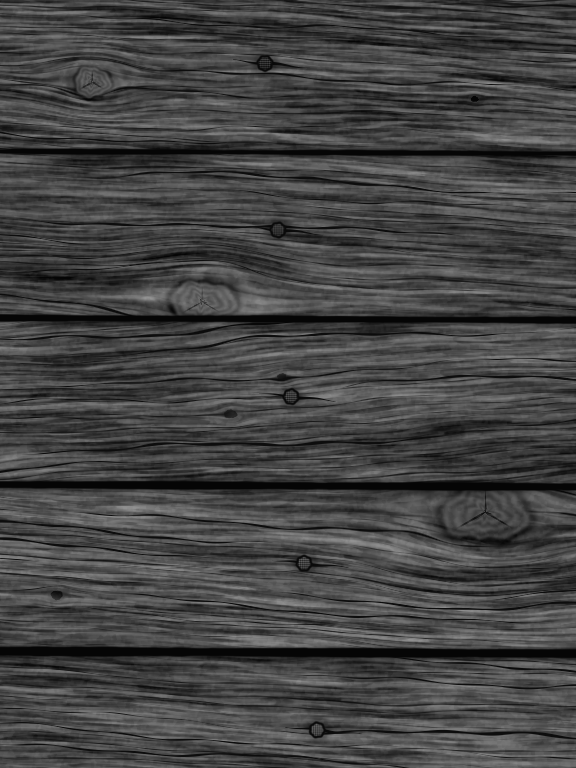
This texture is drawn by a Shadertoy shader. Its source:

```glsl
const float PITCH = 0.217;   // board height
const float FIRST = 0.152;   // lowest visible gap

// Knots: centre, radius, height ratio
const vec4 KNOTS[7] = vec4[7](
    vec4(.120, .893, .025, .85), vec4(.263, .607, .046, .62),
    vec4(.632, .333, .060, .66), vec4(.367, .509, .006, .90),
    vec4(.300, .461, .009, .65), vec4(.618, .871, .005, .80),
    vec4(.074, .225, .008, .80));

float hash(vec2 p) {
    return fract(sin(dot(p, vec2(127.1, 311.7))) * 43758.5);
}

// Smooth cellular noise: random cell tones blended by distance
float cellTone(vec2 p) {
    vec2 base = floor(p);
    float sum = 0.0, total = 0.0;
    for (int j = -1; j <= 1; j++)
    for (int i = -1; i <= 1; i++) {
        vec2 cell = base + vec2(i, j);
        vec2 d = cell + vec2(hash(cell), hash(cell + 41.3)) - p;
        float weight = exp(-8.0 * dot(d, d));
        sum += weight * hash(cell + 17.7);
        total += weight;
    }
    return sum / total;
}

float boardRow(vec2 p) {
    return (p.y - FIRST + 0.004 * p.x) / PITCH;
}

// Tapered cracks, scattered in lanes along the grain
float cracks(vec2 g, float lanes, float width, float px) {
    float lane = floor(g.y * lanes);
    float t = g.x * 1.7 + 9.0 * hash(vec2(lane, 3.0));
    float chance = hash(vec2(floor(t), lane));
    float middle = 0.5 + 0.2 * sin(g.x * 13.0 + lane * 5.0) + 0.06 * sin(g.x * 57.0 + lane);
    float d = abs(fract(g.y * lanes) - middle) / lanes;
    float w = width * (2.0 * chance - 0.7) * sqrt(sin(3.1416 * fract(t)));
    w *= 0.75 + 0.25 * sin(g.x * 90.0 + lane);
    return step(0.42, chance) * clamp((w - d) / px + 0.5, 0.0, 1.0) * clamp(2.0 * w / px, 0.0, 1.0);
}

void mainImage(out vec4 fragColor, in vec2 fragCoord) {
    vec2 p = fragCoord / iResolution.y;
    float px = 1.0 / iResolution.y;
    float row = boardRow(p), board = floor(row);

    // Grain coordinate: sloped, wavy, bent around knots
    float v = p.y - p.x * (board == 1.0 ? 0.05 : -0.045);
    v += 0.004 * sin(p.x * 8.0 + p.y * 19.0 + board * 3.0) + 0.0013 * sin(p.x * 29.0 + p.y * 70.0);
    float knotShade = 0.0, knotMask = 0.0;
    for (int i = 0; i < 7; i++) {
        vec4 k = KNOTS[i];
        if (floor(boardRow(k.xy)) != board) continue;
        vec2 d = p - k.xy;
        vec2 around = d / (k.z * vec2(2.3, 1.5));
        v -= 0.8 * d.y * exp(-dot(around, around));

        float angle = atan(d.y, d.x + 1e-5);
        float q = length(d / vec2(k.z, k.z * k.w));
        q += 0.07 * sin(angle * 3.0 + k.x * 40.0) + 0.04 * sin(angle * 8.0);
        float inside = 1.0 - smoothstep(0.85, 1.05, q);
        float big = step(0.02, k.z);
        float rings = 0.035 * sin(q * 24.0 + sin(angle * 5.0)) - 0.02;
        float split = 1.0 - smoothstep(0.0006, 0.0006 + 1.5 * px, abs(sin(angle * 1.5 + 0.8)) * q * k.z);
        rings -= 0.16 * split * (1.0 - smoothstep(0.4, 0.8, q));
        knotShade += inside * mix(-0.15, rings, big);
        knotShade -= big * 0.11 * exp(-pow((q - 1.0) * 10.0, 2.0));
        knotShade += big * 0.06 * exp(-pow((q - 1.5) * 3.0, 2.0)) * (0.5 + 0.5 * sin(angle * 4.0 + q * 9.0));
        knotMask = max(knotMask, inside * big);
    }
    vec2 grain = vec2(p.x, v + board * 7.3);

    // Weathered fibres
    float fibre = 0.19 * (cellTone(grain * vec2(5, 105)) - 0.5)
                + 0.20 * (cellTone(grain * vec2(11, 235)) - 0.5)
                + 0.13 * (cellTone(grain * vec2(45, 310)) - 0.5);
    float patches = cellTone(grain * vec2(3, 21)) - 0.5;
    float ringLine = 0.5 + 0.5 * sin(v * 560.0 + 3.0 * sin(v * 61.0 + board) + 2.0 * sin(p.x * 5.0 + v * 23.0));
    float shade = 0.315 + fibre * (1.0 - 0.5 * knotMask) + 0.13 * patches;
    shade -= 0.075 * pow(ringLine, 4.0) * (1.0 - knotMask);
    shade += 0.05 * (cellTone(p * 230.0) - 0.5) + knotShade;

    // Long splits and hairlines
    float split = max(cracks(grain, 46.0, 0.0016, px), 0.75 * cracks(grain + 3.7, 105.0, 0.0009, px));
    shade = mix(shade, 0.05, split * (1.0 - 0.9 * knotMask));

    // Nail with a crack running through it
    vec2 n = p - vec2(0.396 - 0.017 * board, FIRST + PITCH * (board + 0.5) + 0.006);
    float r = length(n) + 0.0004 * sin(7.0 * atan(n.y, n.x + 1e-5) + board);
    float slit = 0.0022 * (1.0 - abs(n.x - 0.008) / 0.05);
    float slitY = abs(n.y + 0.1 * n.x + 0.001 * sin(n.x * 110.0 + board));
    shade = mix(shade, 0.05, clamp((slit - slitY) / px + 0.5, 0.0, 1.0) * step(0.0, slit));
    shade *= 1.0 - 0.35 * exp(-pow(r / 0.017, 4.0));
    shade = mix(shade, 0.04, 1.0 - smoothstep(0.0108 - px, 0.0108 + px, r));
    float hatch = sin((n.x + n.y) * 1250.0) * sin((n.x - n.y) * 1250.0);
    float head = 0.25 + 0.13 * hatch + 5.0 * n.y - 0.03 * board;
    shade = mix(shade, head, 1.0 - smoothstep(0.0078 - px, 0.0078 + px, r));

    // Dark gaps with worn edges
    float gap = floor(row + 0.5);
    float gapY = (row - gap) * PITCH;
    float halfWidth = 0.0056 - 0.0008 * gap + 0.0005 * sin(p.x * 17.0 + gap * 4.0)
                    + 0.0007 * (cellTone(vec2(p.x * 45.0, gap)) - 0.5);
    float edge = abs(gapY) - halfWidth;
    shade *= 1.0 - 0.45 * exp(-max(edge, 0.0) / (gapY < 0.0 ? 0.005 : 0.0025));
    shade = mix(0.015, shade, smoothstep(-px, px, edge));

    fragColor = vec4(vec3(clamp(shade, 0.02, 0.6)), 1.0);
}
```
